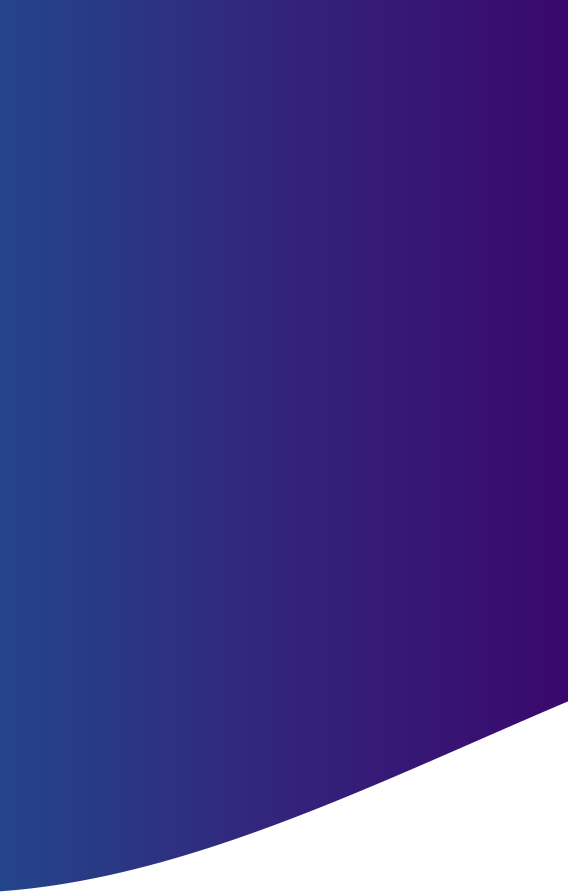
Reproduce this background procedurally as a WebGL 1 fragment shader.

```glsl
precision highp float;
// Blue to violet horizontal gradient above a white, rising curved footer.

uniform vec2 u_resolution;

#define LEFT_BLUE vec3(0.140, 0.270, 0.540)
#define MID_INDIGO vec3(0.200, 0.140, 0.480)
#define RIGHT_VIOLET vec3(0.225, 0.030, 0.430)
#define FOOTER_WHITE vec3(1.0)
// Cubic coefficients of the footer edge: constant, linear, square, cube
#define EDGE_CURVE vec4(0.0052, 0.045, 0.277, -0.110)

float edgeHeight(float x) {
  return dot(EDGE_CURVE, vec4(1.0, x, x * x, x * x * x));
}

float edgeSlope(float x) {
  return dot(EDGE_CURVE.yzw, vec3(1.0, 2.0 * x, 3.0 * x * x));
}

vec3 skyGradient(float x) {
  vec3 leftHalf = mix(LEFT_BLUE, MID_INDIGO, clamp(2.0 * x, 0.0, 1.0));
  return mix(leftHalf, RIGHT_VIOLET, clamp(2.0 * x - 1.0, 0.0, 1.0));
}

void main() {
  vec2 uv = gl_FragCoord.xy / u_resolution;

  // Approximate distance to the edge, in pixels, for a one-pixel blend
  vec2 gradient = vec2(-edgeSlope(uv.x), 1.0) / u_resolution;
  float edgeDistance = (uv.y - edgeHeight(uv.x)) / length(gradient);
  float skyCover = clamp(edgeDistance + 0.5, 0.0, 1.0);

  gl_FragColor = vec4(mix(FOOTER_WHITE, skyGradient(uv.x), skyCover), 1.0);
}
```
